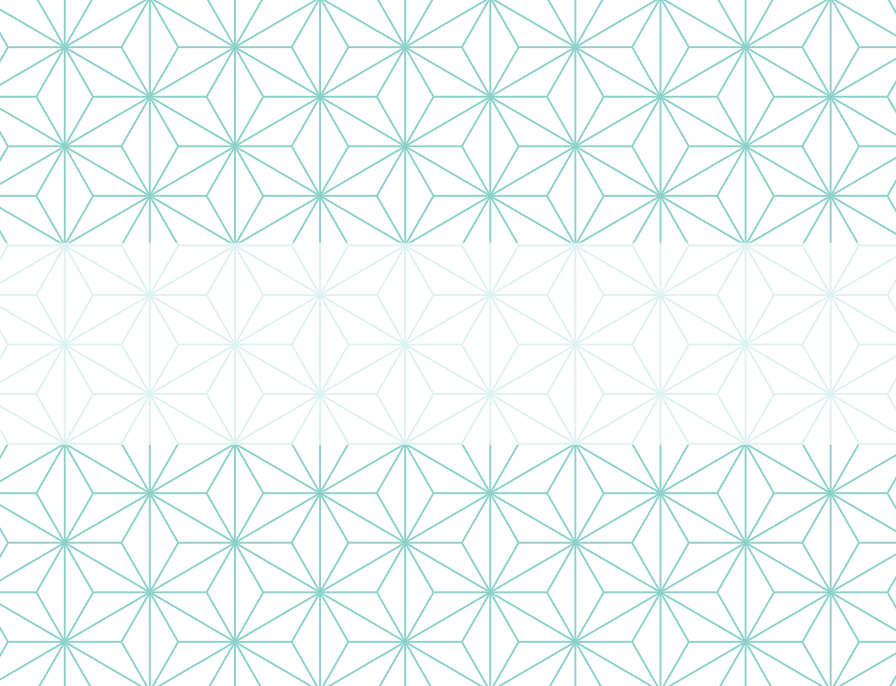
Reproduce this pattern procedurally as a Shadertoy shader.

```glsl
// Teal hemp-leaf (asanoha) star lattice on white, with a pale horizontal band across the middle.
#define PAPER vec3(1.0)
#define INK vec3(0.55, 0.82, 0.79)
#define CELL vec2(0.12406, 0.07224)   // column step and half row step, in canvas heights
#define STAR_CENTER vec2(0.5906, 0.4978)
#define LINE_WIDTH 0.0028
#define BAND_BOTTOM 0.3515
#define BAND_TOP 0.6462
#define BAND_VEIL 0.71

float segmentDistance(vec2 p, vec2 a, vec2 b) {
    vec2 pa = p - a, ba = b - a;
    return length(pa - ba * clamp(dot(pa, ba) / dot(ba, ba), 0.0, 1.0));
}

// Distance to the nearest line of the lattice
float asanohaDistance(vec2 p) {
    // Mirror into one cell with stars at two opposite corners
    vec2 q = abs(mod(p + CELL, 2.0 * CELL) - CELL);
    // A half turn about the cell centre leaves one triangle
    if (q.y * CELL.x > q.x * CELL.y) q = CELL - q;

    vec2 hub = vec2(CELL.x * 2.0 / 3.0, 0.0);       // where three spokes meet
    float d = segmentDistance(q, vec2(0.0), CELL);  // diagonal edge
    d = min(d, CELL.x - q.x);                       // vertical edge
    d = min(d, segmentDistance(q, vec2(0.0), hub)); // level spoke
    return min(d, segmentDistance(q, hub, CELL));   // slanted spoke
}

void mainImage(out vec4 fragColor, in vec2 fragCoord) {
    vec2 p = fragCoord / iResolution.y;
    float pixel = 1.0 / iResolution.y;

    // Line coverage, softened over one pixel
    float d = asanohaDistance(p - STAR_CENTER);
    float line = clamp(0.5 + (0.5 * LINE_WIDTH - d) / pixel, 0.0, 1.0);

    // Translucent veil that pales the central band
    float edge = min(p.y - BAND_BOTTOM, BAND_TOP - p.y);
    float band = clamp(0.5 + edge / pixel, 0.0, 1.0);

    vec3 color = mix(PAPER, INK, line);
    fragColor = vec4(mix(color, PAPER, band * BAND_VEIL), 1.0);
}
```
